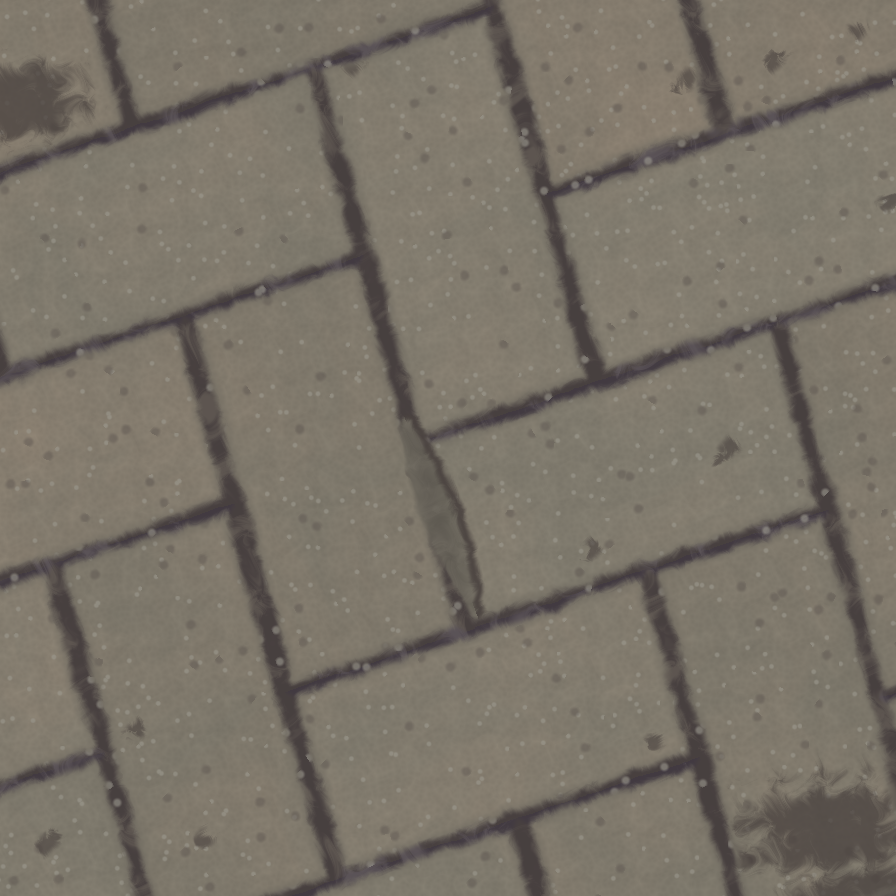
This texture is drawn by a WebGL 2 fragment shader. Its source:

```glsl
#version 300 es
precision highp float;
// Worn herringbone paving seen at a tilt: 1x2 blocks laid on a skewed lattice.
// Each cell's diagonal index, modulo 4, selects its block; layered sines roughen
// the joints, and cellular noise adds grit, pits and pale grains.
uniform vec2 u_resolution;
out vec4 fragColor;

// Lattice: corner of one block, then one block width along and down the rows
const vec2 ORIGIN = vec2(0.349, 0.925);
const vec2 ALONG = vec2(0.2018, 0.0677);
const vec2 DOWN = vec2(0.0573, -0.2096);

// Joint sizes, in block widths
const float JOINT_UPRIGHT = 0.044;
const float JOINT_LEVEL = 0.031;
const float JOINT_SOFT = 0.026;
const float CORNER = 0.07;

const vec3 STONE = vec3(0.50, 0.48, 0.43);
const vec3 STONE_WARM = vec3(0.515, 0.475, 0.42);
const vec3 STONE_WORN = vec3(0.44, 0.42, 0.38);
const vec3 EARTH = vec3(0.28, 0.25, 0.24);
const vec3 EARTH_PALE = vec3(0.36, 0.33, 0.31);
const vec3 VIOLET = vec3(0.25, 0.22, 0.25);
const vec3 VIOLET_PALE = vec3(0.35, 0.32, 0.34);
const vec3 GRAIN = vec3(0.62, 0.61, 0.57);

float hash(vec2 p) {
  vec3 q = fract(vec3(p.xyx) * 0.1031);
  q += dot(q, q.yzx + 33.33);
  return fract((q.x + q.y) * q.z);
}

// Layered warped sines, about -1 to 1
float waves(vec2 p) {
  float sum = 0.0, weight = 0.5;
  for (int i = 0; i < 5; i++) {
    p = mat2(0.8, 0.6, -0.6, 0.8) * p + 0.7 * sin(p.yx * 1.3);
    sum += weight * sin(p.x) * cos(p.y + float(i));
    p *= 1.9;
    weight *= 0.6;
  }
  return sum;
}

// Cellular noise: distance to the nearest seed, and that seed's random value
vec2 cells(vec2 p) {
  vec2 best = vec2(9.0, 0.0);
  for (int j = -1; j <= 1; j++)
    for (int i = -1; i <= 1; i++) {
      vec2 c = floor(p) + vec2(i, j);
      vec2 seed = c + vec2(hash(c + 11.0), hash(c + 47.0));
      float d = length(p - seed);
      if (d < best.x) best = vec2(d, hash(c + 83.0));
    }
  return best;
}

// Round dots on the fraction of seeds given by share
float dots(vec2 p, float share, float radius) {
  vec2 c = cells(p);
  return step(1.0 - share, c.y) * (1.0 - smoothstep(radius * 0.35, radius, c.x));
}

float stain(vec2 p, vec2 centre, vec2 radius, float rough) {
  return 1.0 - smoothstep(0.45, 1.15, length((p - centre) / radius) + 0.45 * rough);
}

void main() {
  vec2 p = gl_FragCoord.xy / u_resolution;
  float fine = waves(p * 95.0);
  float broad = waves(p * 17.0 + 4.0);

  // Block lookup in lattice space, with slightly wandering edges
  vec2 q = inverse(mat2(ALONG, DOWN)) * (p - ORIGIN);
  q += 0.012 * vec2(waves(p * 40.0 + 9.0), waves(p * 40.0 + 23.0));
  vec2 cell = floor(q);
  float k = mod(cell.x + cell.y, 4.0);
  vec2 size = k < 1.5 ? vec2(1, 2) : vec2(2, 1);
  vec2 corner = cell - (k == 1.0 ? vec2(0, 1) : k == 3.0 ? vec2(1, 0) : vec2(0));
  vec2 local = q - corner;
  float id = hash(corner + 61.0);

  // Rounded distance inwards from the block's edge
  vec2 gap = min(local, size - local);
  vec2 bend = max(CORNER - gap, 0.0);
  float edge = gap.x < CORNER && gap.y < CORNER ? CORNER - length(bend) : min(gap.x, gap.y);
  float level = smoothstep(-0.03, 0.03, gap.x - gap.y);

  // Stone face: block tint, mottling, grit, pits and pale grains
  vec3 color = mix(STONE, STONE_WARM, clamp(id * 0.8 + 0.4 * broad, 0.0, 1.0));
  color *= 1.0 + 0.035 * (hash(corner + 7.0) - 0.5) + 0.03 * broad + 0.035 * fine;
  color *= 1.0 + 0.05 * (cells(p * 150.0).x - 0.45);
  color = mix(color, GRAIN, 0.55 * dots(p * 95.0, 0.12, 0.36));
  color = mix(color, EARTH_PALE, 0.45 * dots(p * 60.0 + 0.06 * fine, 0.06, 0.45));
  color = mix(color, EARTH, 0.6 * dots(p * 17.0 + 0.2 * fine, 0.06, 0.25));

  // Grime on two border blocks
  float grime = stain(p, vec2(0.025, 0.885), vec2(0.075, 0.05), fine);
  grime = max(grime, stain(p, vec2(0.93, 0.075), vec2(0.11, 0.06), fine));
  grime = max(grime, stain(p, vec2(1.0, 0.0), vec2(0.12, 0.05), fine));
  color = mix(color, EARTH, 0.72 * grime);

  // Joints: worn shoulder, then a dark core of earth or violet shadow
  float width = mix(JOINT_UPRIGHT, JOINT_LEVEL, level) * (1.0 + 0.45 * broad) + 0.018 * fine;
  float shoulder = 1.0 - smoothstep(width, width + 2.2 * JOINT_SOFT, edge);
  float core = 1.0 - smoothstep(width - JOINT_SOFT, width + JOINT_SOFT, edge);
  color = mix(color, STONE_WORN, 0.65 * shoulder);
  float shade = step(local.y, size.y * 0.5) * level;
  vec3 soil = mix(EARTH, VIOLET, clamp(0.25 + 0.75 * shade, 0.0, 1.0));
  vec3 dust = mix(EARTH_PALE, VIOLET_PALE, level);
  soil = mix(soil, dust, smoothstep(-0.1, 0.7, waves(p * 60.0 + 31.0)));
  soil = mix(soil, GRAIN, 0.6 * dots(p * 65.0, 0.12, 0.42));
  color = mix(color, soil, 0.96 * core);

  // One widened joint packed with pale grit
  vec2 top = vec2(0.455, 0.525), run = vec2(0.075, -0.205);
  float along = clamp(dot(p - top, run) / dot(run, run), 0.0, 1.0);
  float reach = length(p - top - run * along) - 0.021 * sin(0.4 + 2.5 * along) - 0.004 * fine;
  float fill = 1.0 - smoothstep(-0.004, 0.004, reach);
  float rim = (1.0 - smoothstep(0.0, 0.009, abs(reach))) * step(0.0, dot(p - top, -run.yx * vec2(1, -1)));
  color = mix(color, STONE_WORN * (0.93 + 0.1 * fine), 0.9 * fill);
  color = mix(color, EARTH, 0.85 * rim);
  fragColor = vec4(color, 1.0);
}
```
